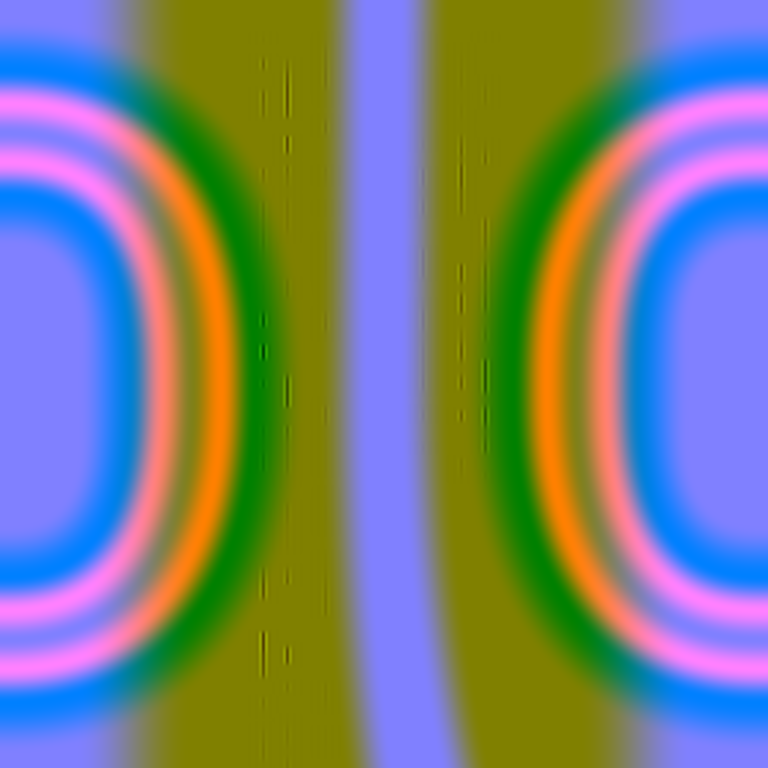
This background is drawn by a three.js fragment shader. Its source:

```glsl
// Soft double rings at both sides of a bending violet stripe, over olive with fine dashed streaks.
#define RING_RADII vec2(0.250, 0.330)
#define RING_POWER 2.4
#define CREST 0.038
#define TROUGH 0.082
#define RING_REACH 0.148
#define STRIPE_BEND 0.17
#define STREAK_WIDTH 0.006
#define STREAK_PERIOD 0.0091
#define STREAK_GAIN 0.75
#define DASH_COUNT 48.0

varying vec2 vUv;

const float TAU = 6.2831853;

float hash(vec2 p) {
  vec3 q = fract(p.xyx * vec3(0.1031, 0.1030, 0.0973));
  q += dot(q, q.yzx + 33.33);
  return fract((q.x + q.y) * q.z);
}

// Smooth noise along one streak
float dashNoise(float y, float seed) {
  float cell = floor(y);
  float t = smoothstep(0.0, 1.0, fract(y));
  return mix(hash(vec2(cell, seed)), hash(vec2(cell + 1.0, seed)), t);
}

// Approximate distance to a superellipse, from its gradient
float ringDistance(vec2 p) {
  vec2 q = max(abs(p) / RING_RADII, 1e-3);
  vec2 powered = pow(q, vec2(RING_POWER));
  float r = pow(powered.x + powered.y, 1.0 / RING_POWER);
  vec2 grad = pow(q / r, vec2(RING_POWER - 1.0)) / RING_RADII;
  return (r - 1.0) / length(grad);
}

// Red: two crests with a dark halo on either side
float ringLevel(float d) {
  float a = abs(d);
  return 0.5 + 0.5 * smoothstep(0.0, CREST, a)
             - smoothstep(CREST, TROUGH, a)
             + 0.5 * smoothstep(TROUGH, RING_REACH, a);
}

// Blue: side fields and the central stripe
float violetLevel(vec2 uv) {
  float sideX = min(uv.x, 1.0 - uv.x);
  float bulge = sin(0.5 * TAU * uv.y);
  float edge = 0.173 + 0.032 * bulge * bulge;
  float side = 1.0 - smoothstep(edge - 0.075, edge + 0.075, sideX);

  float low = max(0.5 - uv.y, 0.0);
  float center = 0.5 + STRIPE_BEND * low * low;
  float widen = 0.04 * low * low;
  float stripe = 1.0 - smoothstep(0.020 + widen, 0.086 + widen, abs(uv.x - center));
  return max(side, stripe);
}

// Fine dashed vertical lines, three groups per side
float streaks(vec2 uv) {
  float sum = 0.0;
  float top = 1.0 - smoothstep(0.93, 0.96, uv.y);
  float leftGate = 0.15 + 0.85 * smoothstep(-0.2, 0.7, cos(TAU * (uv.y - 0.86) / 0.345));
  float rightGate = 0.15 + 0.85 * (1.0 - smoothstep(0.78, 0.84, uv.y));
  rightGate *= smoothstep(0.37, 0.42, uv.y);
  for (int i = 0; i < 6; i++) {
    float id = float(i);
    float k = mod(id, 3.0);
    float onRight = step(2.5, id);
    float x = 0.343 + 0.022 * k + 0.00925 * k * k;
    x = mix(x, 0.975 - x, onRight);
    float t = uv.x - x;
    float profile = -cos(TAU * t / STREAK_PERIOD) * exp(-t * t / (STREAK_WIDTH * STREAK_WIDTH));
    float dash = smoothstep(0.3, 0.8, dashNoise(uv.y * DASH_COUNT, id + 3.0));
    float strength = (1.0 - 0.2 * k * k) * mix(1.0, 0.75, onRight);
    sum += profile * dash * strength * mix(leftGate, rightGate, onRight);
  }
  return sum * top;
}

void main() {
  vec2 uv = vUv;
  vec2 ringPoint = vec2(min(uv.x, 1.0 - uv.x), uv.y - 0.497);
  vec3 color = vec3(ringLevel(ringDistance(ringPoint)), 0.5, violetLevel(uv));
  color.rg += STREAK_GAIN * streaks(uv) * vec2(0.25, 0.35);
  gl_FragColor = vec4(clamp(color, 0.0, 1.0), 1.0);
}
```
